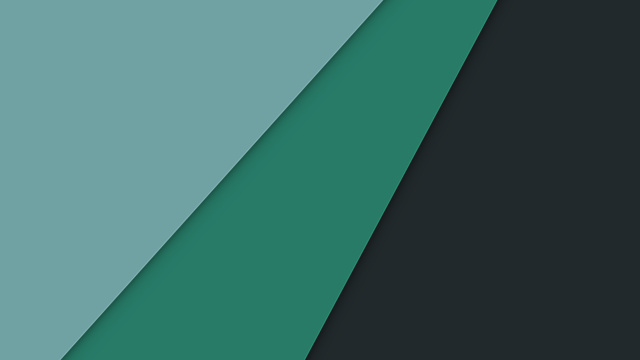
Write a WebGL 2 fragment shader that draws this background.

```glsl
#version 300 es
precision highp float;

uniform vec2 u_resolution;
out vec4 fragColor;

// Signed distance to the line from a to b, positive on its right side.
float lineDistance(vec2 p, vec2 a, vec2 b) {
    vec2 dir = normalize(b - a);
    return dot(p - a, vec2(dir.y, -dir.x));
}

// Lays a sheet left of its edge, with a soft shadow cast to the right.
vec3 laySheet(vec3 below, vec3 sheet, vec3 rim, float d, float shade) {
    float pixel = 1.0 / u_resolution.y;
    float right = max(d, 0.0);
    vec3 shadowed = below * (1.0 - shade * exp(-right / 0.014));

    // Thin lit rim along the inside of the edge
    float lit = smoothstep(-0.005, -0.001, d);
    vec3 surface = mix(sheet, rim, lit);
    return mix(surface, shadowed, smoothstep(-0.75 * pixel, 0.75 * pixel, d));
}

void main() {
    vec2 p = gl_FragCoord.xy / u_resolution.y;
    p.x += 0.5 * (16.0 / 9.0 - u_resolution.x / u_resolution.y);

    float greenEdge = lineDistance(p, vec2(0.847, 0.0), vec2(1.382, 1.0));
    float tealEdge = lineDistance(p, vec2(0.168, 0.0), vec2(1.065, 1.0));

    // Charcoal base, then the green and pale teal sheets
    vec3 color = vec3(0.132, 0.162, 0.172);
    color = laySheet(color, vec3(0.152, 0.482, 0.405), vec3(0.17, 0.57, 0.46), greenEdge, 0.42);
    color = laySheet(color, vec3(0.440, 0.630, 0.640), vec3(0.52, 0.71, 0.72), tealEdge, 0.36);

    fragColor = vec4(color, 1.0);
}
```
